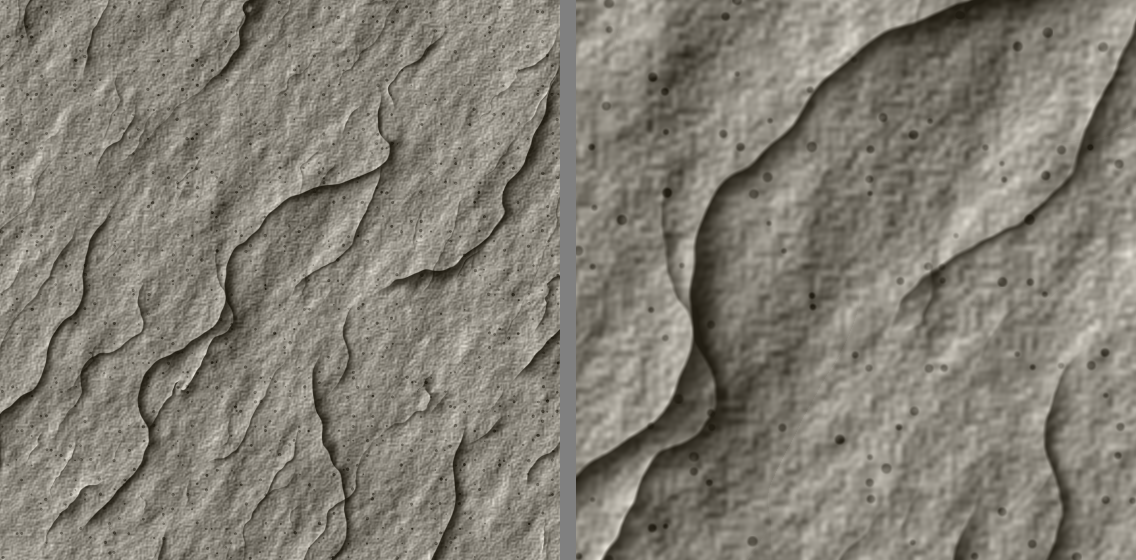
Left, the full canvas; right, a detail of the centre.
Give the GLSL for this texture, as a Shadertoy shader.

```glsl
// Weathered grey slate: thin layers break off in ragged ledges that run
// steeply up to the right. Each ledge is a contour of a warped ramp, shaded
// on its lower right side; embossed noise adds rough relief, grain and pits.

const vec2 ACROSS = vec2(0.866, -0.5);   // direction in which ledges step down
const vec2 ALONG = vec2(0.5, 0.866);     // direction in which ledges run
const vec3 WARM_TINT = vec3(0.0, -0.017, -0.057);

float hash(vec2 p) {
    vec3 h = fract(p.xyx * 0.1031);
    h += dot(h, h.yzx + 33.33);
    return fract((h.x + h.y) * h.z);
}

float noise(vec2 p) {
    vec2 cell = floor(p), f = fract(p);
    f = f * f * (3.0 - 2.0 * f);
    float low = mix(hash(cell), hash(cell + vec2(1, 0)), f.x);
    float high = mix(hash(cell + vec2(0, 1)), hash(cell + vec2(1, 1)), f.x);
    return mix(low, high, f.y);
}

float fbm(vec2 p, float gain) {
    float sum = 0.0, amplitude = 0.5;
    for (int i = 0; i < 5; i++) {
        sum += amplitude * noise(p);
        p = p * 2.03 + vec2(17.3, 9.1);
        amplitude *= gain;
    }
    return sum;
}

// Warped ramp whose half-integer-centred contours become ledges
float ramp(vec2 q, float freq, float seed) {
    return q.x * freq + 1.7 * fbm(q * freq * vec2(0.75, 0.65) + seed, 0.43);
}

// x: shadow below the ledge, y: lit rim above it
vec2 ledge(vec2 q, float freq, float seed, float width, float cover, float soft) {
    float s = ramp(q, freq, seed);
    float e = 0.03 / freq;
    vec2 slope = vec2(ramp(q + vec2(e, 0), freq, seed) - s,
                      ramp(q + vec2(0, e), freq, seed) - s) / e;
    float steep = max(length(slope), 0.45 * freq);
    float id = floor(s + 0.5);
    float dist = (s - id) / steep;

    // Ledges swell, thin out and end along their length
    float run = noise(vec2(q.y * freq * 1.1 + seed, id * 7.31 + seed));
    float strength = smoothstep(1.0 - cover, 1.25 - cover, run);
    strength *= smoothstep(-0.2, 0.5, slope.x / steep);
    float swell = noise(q * freq * 2.3 + seed + 31.0);
    float w = width * mix(0.35, 1.5, swell) * (0.3 + 0.7 * strength);

    float below = smoothstep(-soft, soft, dist);
    float reach = max(dist, 0.0);
    float shadow = below * (0.75 * exp(-reach * reach / (w * w)) + 0.25 * exp(-reach / (2.5 * w)));
    float rim = (1.0 - below) * exp(min(dist, 0.0) / (0.6 * width + 0.003));
    return vec2(shadow, rim) * strength;
}

// Brightness of a rough surface lit from the upper left
float emboss(vec2 q, vec2 scale, float reach) {
    vec2 shift = vec2(reach, 0.0);
    return fbm((q + shift) * scale, 0.6) - fbm((q - shift) * scale, 0.6);
}

float grain(vec2 p, float freq) {
    return noise(p * freq) - noise(p * freq + vec2(-0.7, 0.7));
}

// Scattered round holes
float pits(vec2 p, float freq, float share) {
    vec2 cell = floor(p * freq);
    vec2 centre = 0.35 + 0.3 * vec2(hash(cell + 3.7), hash(cell + 8.2));
    float radius = mix(0.15, 0.35, hash(cell + 5.9));
    float d = length(fract(p * freq) - centre);
    return step(hash(cell), share) * (1.0 - smoothstep(radius - 0.12, radius + 0.12, d));
}

void mainImage(out vec4 fragColor, in vec2 fragCoord) {
    vec2 p = fragCoord / iResolution.y;
    vec2 q = vec2(dot(p, ACROSS), dot(p, ALONG)) + 3.0;
    float soft = max(0.0015, 0.8 / iResolution.y);

    // Broad tone, rough relief and sandy grain
    float tone = 0.55 + 0.13 * (fbm(p * 3.0 + 5.0, 0.5) - 0.48);
    tone += 0.75 * emboss(q, vec2(15.0, 8.0), 0.006);
    tone += 0.15 * grain(p, 270.0) + 0.08 * grain(p + 4.0, 130.0);
    tone -= 0.22 * pits(p, 115.0, 0.07);

    // Main ledges, lesser ledges and short chips
    vec2 major = ledge(q, 4.2, 2.0, 0.015, 0.72, soft);
    vec2 minor = ledge(q, 7.5, 13.0, 0.008, 0.52, soft);
    vec2 chip = ledge(q, 15.0, 27.0, 0.005, 0.42, soft);
    float shadow = 1.0 - (1.0 - 0.72 * major.x) * (1.0 - 0.6 * minor.x) * (1.0 - 0.35 * chip.x);
    float rim = 0.07 * major.y + 0.06 * minor.y + 0.05 * chip.y;

    // A few freshly broken edges shine pale
    float fresh = smoothstep(0.68, 0.85, noise(p * 6.0 + 41.0));
    rim += 0.22 * fresh * max(minor.y, chip.y);

    tone = (tone + rim) * (1.0 - shadow);
    tone = clamp(tone, 0.13, 0.92);
    fragColor = vec4(tone + WARM_TINT, 1.0);
}
```
